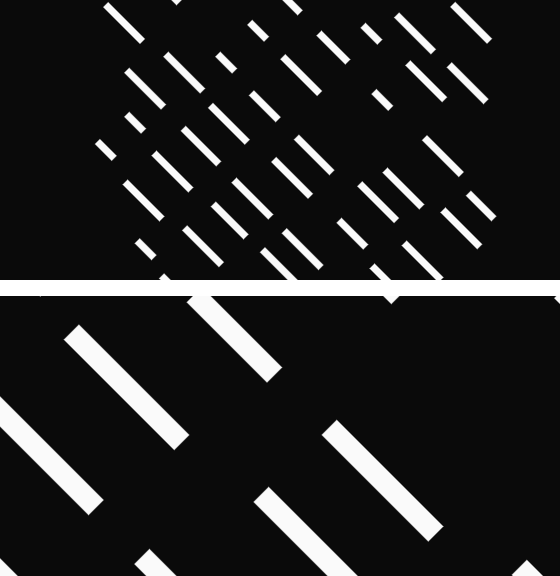
Top: the whole. Bottom: its middle third, enlarged.
A WebGL 1 fragment shader for this pattern:

```glsl
precision highp float;
// Scattered white dashes, all falling to the lower right, on near-black.
// The plane is turned into diagonal lanes, each lane is cut into cells,
// and every cell holds one box of random length and position.

uniform vec2 u_resolution;

// Lengths are in units of the canvas height.
const vec3  BACKGROUND   = vec3(0.04);
const vec3  DASH_COLOR   = vec3(0.98);
const vec2  CELL         = vec2(0.27, 0.14);  // along and across the lanes
const float DASH_WIDTH   = 0.0255;
const float SHORT_LENGTH = 0.085;
const float LONG_LENGTH  = 0.186;
const vec2  LENGTH_SPLIT = vec2(0.22, 0.40);  // below: short, above: long
const float LANE_JITTER  = 0.03;
const float END_GAP      = 0.02;              // least space at a cell end
const float EMPTY_CHANCE = 0.07;
const float SIDE_MARGIN  = 0.215;             // bare strip at left and right
const float ALONG_LIMIT  = 0.80;              // bare corners along the lanes
const float EDGE_PIXELS  = 0.8;
const float DIAGONAL     = 0.70710678;

float hash(vec2 cell, float seed) {
  vec3 q = fract(vec3(cell, seed) * vec3(0.1031, 0.1130, 0.0973));
  q += dot(q, q.yzx + 33.33);
  return fract((q.x + q.y) * q.z);
}

float boxDistance(vec2 p, vec2 halfSize) {
  vec2 d = abs(p) - halfSize;
  return length(max(d, 0.0)) + min(max(d.x, d.y), 0.0);
}

void main() {
  float pixel = 1.0 / u_resolution.y;
  vec2 p = (gl_FragCoord.xy - 0.5 * u_resolution) * pixel;

  // Lane frame: x runs down to the right, y runs up to the right.
  vec2 q = vec2(p.x - p.y, p.x + p.y) * DIAGONAL;

  // Each lane is shifted by its own amount before it is cut into cells.
  float lane = floor(q.y / CELL.y);
  float shift = hash(vec2(lane, 3.0), 7.0) * CELL.x;
  vec2 cell = vec2(floor((q.x + shift) / CELL.x), lane);

  // Random length and place of the dash in this cell.
  float pick = (hash(cell, 11.0) - LENGTH_SPLIT.x) / (LENGTH_SPLIT.y - LENGTH_SPLIT.x);
  float dashLength = mix(SHORT_LENGTH, LONG_LENGTH, clamp(pick, 0.0, 1.0));
  vec2 slack = vec2(0.5 * (CELL.x - dashLength) - END_GAP, LANE_JITTER);
  vec2 jitter = vec2(hash(cell, 23.0), hash(cell, 37.0)) * 2.0 - 1.0;
  vec2 center = (cell + 0.5) * CELL - vec2(shift, 0.0) + jitter * slack;

  // Keep only whole dashes clear of the side margins and far corners.
  float halfLength = 0.5 * dashLength;
  float sideReach = (abs(center.x + center.y) + halfLength) * DIAGONAL;
  float sideLimit = 0.5 * u_resolution.x * pixel - SIDE_MARGIN;
  float keep = step(sideReach, sideLimit)
             * step(abs(center.x) + halfLength, ALONG_LIMIT)
             * step(EMPTY_CHANCE, hash(cell, 53.0));

  // Square-ended dash with a soft rim.
  float d = boxDistance(q - center, vec2(halfLength, 0.5 * DASH_WIDTH));
  float edge = EDGE_PIXELS * pixel;
  float ink = keep * (1.0 - smoothstep(-edge, edge, d));
  gl_FragColor = vec4(mix(BACKGROUND, DASH_COLOR, ink), 1.0);
}
```
